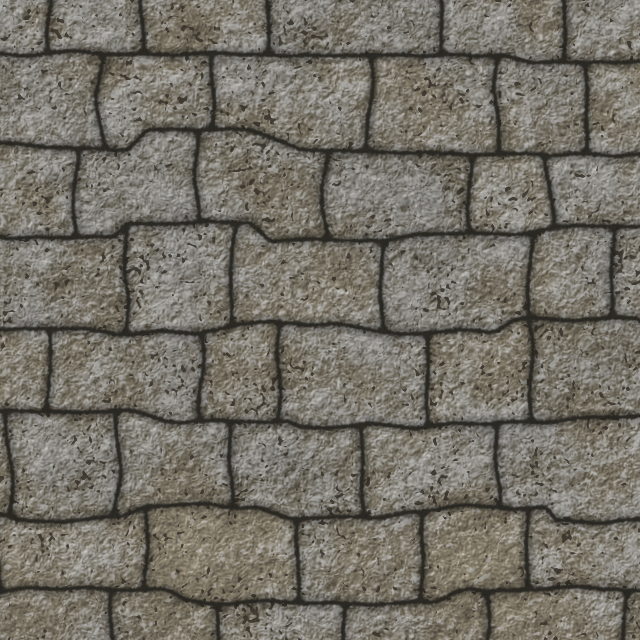
This texture is drawn by a three.js fragment shader. Its source:

```glsl
#define ROWS 7.0
#define COLS 5.0
#define JOINT_WIDTH 0.0056
#define CORNER_ROUNDING 0.013
#define BED_WAVE 0.27
#define RELIEF 1.15
#define GRIT 0.16
#define TAN_STONE vec3(0.485, 0.455, 0.388)
#define GRAY_STONE vec3(0.530, 0.522, 0.505)
#define PALE_FLECK vec3(0.66, 0.66, 0.65)
#define DARK_PIT vec3(0.21, 0.19, 0.16)
#define JOINT_COLOR vec3(0.15, 0.142, 0.122)

varying vec2 vUv;

vec2 hash2(vec2 p) {
  p = vec2(dot(p, vec2(127.1, 311.7)), dot(p, vec2(269.5, 183.3)));
  return fract(sin(p) * 43758.5);
}

float cornerDot(vec2 cell, vec2 f, vec2 corner) {
  return dot(hash2(cell + corner) * 2.0 - 1.0, f - corner);
}

// Gradient noise, roughly -1 to 1
float noise(vec2 p) {
  vec2 cell = floor(p);
  vec2 f = fract(p);
  vec2 w = f * f * f * (f * (f * 6.0 - 15.0) + 10.0);
  float low = mix(cornerDot(cell, f, vec2(0, 0)), cornerDot(cell, f, vec2(1, 0)), w.x);
  float high = mix(cornerDot(cell, f, vec2(0, 1)), cornerDot(cell, f, vec2(1, 1)), w.x);
  return 1.4 * mix(low, high, w.y);
}

float fbm(vec2 p) {
  float sum = 0.0;
  float amp = 0.5;
  for (int i = 0; i < 5; i++) {
    sum += amp * noise(p);
    p = mat2(1.6, 1.2, -1.2, 1.6) * p + 17.3;
    amp *= 0.75;
  }
  return sum;
}

float smoothMin(float a, float b) {
  float h = max(CORNER_ROUNDING - abs(a - b), 0.0) / CORNER_ROUNDING;
  return min(a, b) - 0.25 * CORNER_ROUNDING * h * h;
}

// Height of bed joint k in row units: plateaus linked by soft or abrupt steps
float bedHeight(float k, float x) {
  float t = x * 4.6 + 7.0 * hash2(vec2(k, 3.0)).x;
  float i = floor(t);
  vec2 here = hash2(vec2(i, k + 40.0));
  float next = hash2(vec2(i + 1.0, k + 40.0)).x;
  float halfStep = mix(0.03, 0.48, here.y);
  float plateau = mix(here.x, next, smoothstep(0.5 - halfStep, 0.5 + halfStep, fract(t)));
  return k + BED_WAVE * (plateau - 0.5) + 0.05 * noise(vec2(x * 13.0, k * 5.3));
}

float bedDistance(float k, vec2 p, float r) {
  float slope = bedHeight(k, p.x + 0.001) - bedHeight(k, p.x - 0.001);
  slope /= 0.002 * ROWS;
  return abs(r - bedHeight(k, p.x)) / (ROWS * sqrt(1.0 + slope * slope));
}

// Position of upright joint j of row k in column units
float uprightPosition(float j, float k, float y) {
  float jitter = hash2(vec2(j + 11.0, k * 3.0)).x - 0.5;
  return j + 0.56 * jitter + 0.07 * noise(vec2(y * 10.0, j * 3.7 + k * 7.9));
}

// Distance to the nearest joint in x, stone identity in yz
vec3 masonry(vec2 p) {
  float r = p.y * ROWS + 0.56;
  float k = floor(r);
  if (r < bedHeight(k, p.x)) k -= 1.0;
  else if (r > bedHeight(k + 1.0, p.x)) k += 1.0;
  float bed = min(bedDistance(k, p, r), bedDistance(k + 1.0, p, r));

  float u = p.x * COLS + 0.5 * mod(k, 2.0) + 0.3 * hash2(vec2(k, 9.0)).y;
  float j = floor(u);
  if (u < uprightPosition(j, k, p.y)) j -= 1.0;
  else if (u > uprightPosition(j + 1.0, k, p.y)) j += 1.0;
  float left = u - uprightPosition(j, k, p.y);
  float right = uprightPosition(j + 1.0, k, p.y) - u;
  return vec3(smoothMin(bed, min(left, right) / COLS), j, k);
}

void main() {
  vec3 stone = masonry(vUv);
  vec2 variation = hash2(stone.yz + 60.0) - 0.5;

  // Chipped surface, lit from the upper left, with fine grit
  vec2 warp = vec2(noise(vUv * 40.0), noise(vUv * 40.0 + 31.0));
  vec2 q = vUv + 0.005 * warp + variation * 0.3;
  float height = fbm(q * 14.0);
  float light = height - fbm((q + vec2(-0.0015, 0.0021)) * 14.0);
  float grit = noise(q * 85.0 + 5.0) + noise(q * 150.0 + 23.0) + 0.8 * noise(q * 230.0);
  float shade = 0.2 * height + RELIEF * light + GRIT * grit;

  // Weathering: raised and lit parts gray, hollows warm
  float patches = noise(vUv * 5.0 + 8.0) + 0.6 * noise(vUv * 13.0);
  float grayness = 0.4 * patches + 0.4 * height + 1.2 * shade;
  grayness += 0.25 * variation.x + 0.25 * (vUv.y - 0.5);
  vec3 color = mix(TAN_STONE, GRAY_STONE, smoothstep(-0.35, 0.35, grayness));
  color *= 1.0 + 0.08 * variation.y + shade;

  // Slanted pale flakes and clustered dark pits, both ragged
  vec2 slanted = mat2(0.8, -0.6, 0.6, 0.8) * q;
  float fleck = noise(slanted * vec2(55.0, 95.0)) + 0.3 * grit + 0.35 * height;
  color = mix(color, PALE_FLECK, 0.6 * smoothstep(0.36, 0.62, fleck));
  float cluster = noise(vUv * 11.0 + 70.0);
  float pit = noise(q * 125.0 + 50.0) + 0.4 * noise(q * 60.0) - 0.4 * height + 0.45 * cluster;
  color = mix(color, DARK_PIT, 0.85 * smoothstep(0.40, 0.66, pit));

  // Soft grime beside the joints, then the joints themselves
  float d = stone.x + 0.001 * grit;
  color *= 1.0 - 0.24 * (1.0 - smoothstep(0.003, 0.017, d));
  float joint = 1.0 - smoothstep(0.15 * JOINT_WIDTH, JOINT_WIDTH, d);
  gl_FragColor = vec4(mix(color, JOINT_COLOR, 0.93 * joint), 1.0);
}
```
